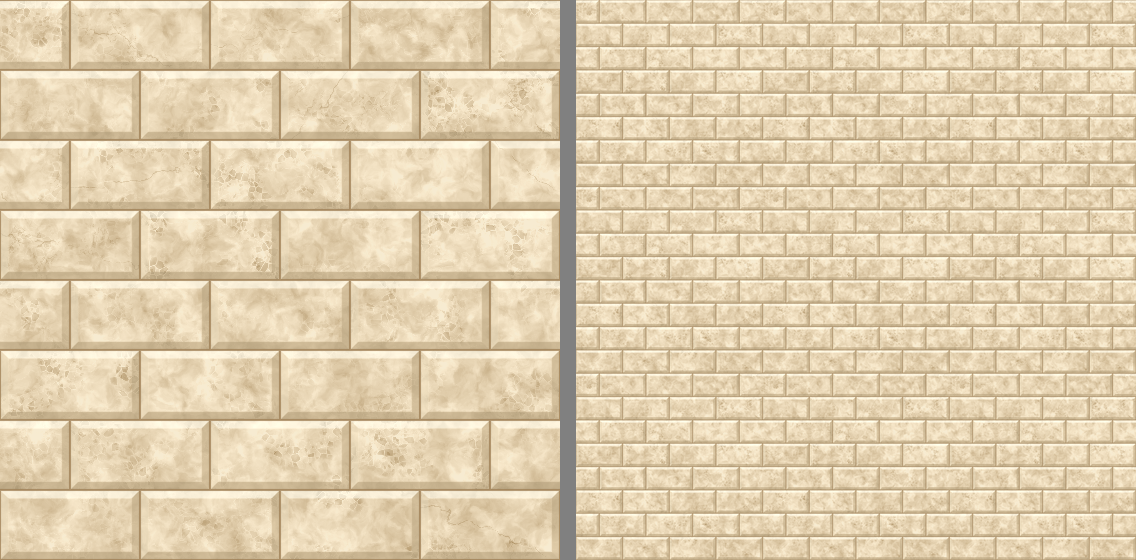
Left: one tile. Right: repeated 3 by 3.
Write a WebGL 2 fragment shader that draws this texture.

```glsl
#version 300 es
precision highp float;
// Bevelled cream marble tiles in a half-offset running bond, 4 across and 8 down.
uniform vec2 u_resolution;
out vec4 fragColor;

// Integer hash: lattice cell and seed to three values in 0..1
vec3 hash3(vec2 cell, float seed) {
    uvec3 v = uvec3(ivec3(cell, seed)) * 1664525u + 1013904223u;
    v.x += v.y * v.z; v.y += v.z * v.x; v.z += v.x * v.y;
    v ^= v >> 16u;
    v.x += v.y * v.z; v.y += v.z * v.x; v.z += v.x * v.y;
    return vec3(v >> 8u) / 16777216.0;
}

float noise(vec2 p, float seed) {
    vec2 i = floor(p), f = fract(p);
    f = f * f * (3.0 - 2.0 * f);
    float low = mix(hash3(i, seed).x, hash3(i + vec2(1, 0), seed).x, f.x);
    float high = mix(hash3(i + vec2(0, 1), seed).x, hash3(i + vec2(1, 1), seed).x, f.x);
    return mix(low, high, f.y);
}

float fbm(vec2 p, float seed) {
    float sum = 0.0, amp = 0.5;
    for (int i = 0; i < 5; i++) {
        sum += amp * noise(p, seed + float(i));
        p = mat2(1.6, 1.2, -1.2, 1.6) * p + 3.7;
        amp *= 0.5;
    }
    return sum / 0.97;
}

// Pebble cells: x = gap between the two nearest centres, y = random value of the cell
vec2 pebbles(vec2 p, float seed) {
    vec2 base = floor(p);
    float nearest = 9.0, second = 9.0, id = 0.0;
    for (int y = -1; y <= 1; y++)
    for (int x = -1; x <= 1; x++) {
        vec2 cell = base + vec2(x, y);
        vec3 h = hash3(cell, seed);
        float d = length(cell + h.xy - p);
        if (d < nearest) { second = nearest; nearest = d; id = h.z; }
        else second = min(second, d);
    }
    return vec2(second - nearest, id);
}

// Brightness offset of the stone; p in canvas units from the tile centre
float marble(vec2 p, float seed, vec3 kind) {
    vec2 warp = vec2(fbm(p * 30.0, seed + 10.0), fbm(p * 30.0, seed + 20.0)) - 0.5;
    vec2 w = p + 0.035 * warp;
    float cloud = fbm(w * 26.0, seed + 30.0);
    float patches = smoothstep(0.45, 0.68, fbm(p * 20.0, seed + 40.0));
    float tone = 0.30 * (cloud - 0.5) + 0.16 * (fbm(w * 90.0, seed + 50.0) - 0.5);
    tone -= 0.05 * smoothstep(0.52, 0.7, fbm(w * 48.0, seed + 60.0));

    // Embedded pebbles, large and small
    vec2 big = pebbles((p + 0.012 * warp) * 85.0, seed + 70.0);
    vec2 small = pebbles((p + 0.01 * warp) * 170.0, seed + 71.0);
    float strength = patches * (0.35 + kind.x);
    tone -= 0.10 * strength * smoothstep(0.62, 0.8, big.y) * smoothstep(0.05, 0.2, big.x);
    tone -= 0.08 * strength * smoothstep(0.75, 0.9, small.y) * smoothstep(0.1, 0.3, small.x);
    tone += 0.04 * strength * (1.0 - smoothstep(0.0, 0.12, big.x));

    // Fine dark veins and pale threads
    float vein = abs(fbm(w * 32.0, seed + 80.0) - 0.5);
    tone -= 0.09 * kind.y * patches * (1.0 - smoothstep(0.0, 0.018, vein));
    float thread = abs(fbm(w * vec2(14, 30), seed + 90.0) - 0.52);
    tone += 0.05 * kind.z * (1.0 - smoothstep(0.0, 0.012, thread));

    // A single wandering crack on some tiles
    float slope = mix(-1.3, 1.3, kind.z);
    float crack = abs(p.y - slope * (p.x - 0.14 * (kind.x - 0.5)) + 0.05 * warp.x);
    crack /= sqrt(1.0 + slope * slope);
    float broken = smoothstep(0.35, 0.6, noise(p * 45.0, seed + 95.0));
    tone -= 0.12 * step(0.62, kind.y) * broken * (1.0 - smoothstep(0.0003, 0.0017, crack));
    return tone;
}

void main() {
    vec2 uv = gl_FragCoord.xy / u_resolution;
    float px = 1.0 / min(u_resolution.x, u_resolution.y);

    // Tile layout; wrapped column numbers keep cut tiles whole across the edges
    vec2 size = vec2(0.25, 0.125);
    vec2 grid = uv / size;
    float row = floor(grid.y);
    grid.x += 0.5 * mod(row, 2.0);
    float column = mod(floor(grid.x), 4.0);
    vec2 p = (fract(grid) - 0.5) * size;
    vec3 kind = hash3(vec2(column, row), 7.0);
    float seed = 100.0 * (1.0 + column + 4.0 * row);

    // Stone colour
    float tone = marble(p, seed, kind) + 0.02 * (kind.x - 0.5);
    vec3 face = vec3(0.925, 0.855, 0.73) + tone * vec3(0.72, 0.84, 0.98);
    face = min(face, vec3(0.97, 0.92, 0.82));

    // Four bevel facets, mitred at the corners
    vec2 edge = 0.5 * size - abs(p);
    vec3 sides = p.x < 0.0 ? vec3(0.92, 0.855, 0.73) : vec3(0.82, 0.74, 0.60);
    vec3 ends = p.y < 0.0 ? vec3(0.795, 0.715, 0.575) : vec3(0.99, 0.95, 0.86);
    vec3 bevel = mix(sides, ends, smoothstep(-px, px, edge.x - edge.y));
    bevel += 0.4 * tone;
    float inset = min(edge.x, edge.y);
    vec3 color = mix(bevel, face, smoothstep(-px, px, inset - 0.0148));
    color += 0.018 * (1.0 - smoothstep(0.0, 0.0018, abs(inset - 0.0148)));

    // Soft shade beside the joint, then the thin brown joint itself
    color *= 1.0 - 0.10 * (1.0 - smoothstep(0.001, 0.0035, inset));
    vec3 grout = vec3(0.64, 0.51, 0.34);
    color = mix(grout, color, smoothstep(-0.7 * px, 0.7 * px, inset - 0.0013));
    fragColor = vec4(clamp(color, 0.0, 1.0), 1.0);
}
```
